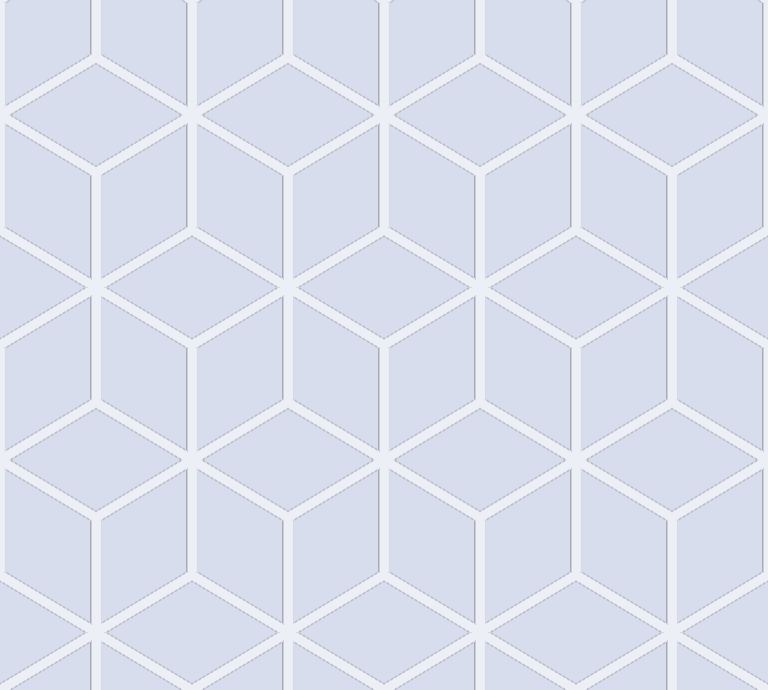
This pattern is drawn by a Shadertoy shader. Its source:

```glsl
const vec2 CANVAS = vec2(1.0, 460.0 / 512.0);  // tile size, width = 1
const vec2 REPEATS = vec2(4.0, 2.0);
const vec2 CELL = CANVAS / REPEATS;
const vec2 HALF_DIAGONAL = CELL / vec2(2.0, 6.0);
const float HALF_BAND = 0.0066;
const float HAIRLINE = 0.00195;
const float DASHES = 24.0;                     // per rhombus half width
const float LEFT_INK = 0.5;
const float RIGHT_INK = 0.04;
const vec2 DASH_INK = vec2(0.1, 0.42);         // gap, dash
const vec3 FACE_COLOR = vec3(0.846, 0.866, 0.930);
const vec3 BAND_COLOR = vec3(0.928, 0.939, 0.964);
const vec3 INK_COLOR = vec3(0.45, 0.45, 0.48);
const float TAU = 6.2831853;

// Signed distance to the edge lines of the nearest rhombus in a cell lattice.
float rhombusLattice(vec2 p, vec2 center) {
    p -= center * CELL;
    vec2 q = abs(p - CELL * round(p / CELL));
    vec2 normal = normalize(HALF_DIAGONAL.yx);
    return dot(q, normal) - HALF_DIAGONAL.x * normal.x;
}

void mainImage(out vec4 fragColor, in vec2 fragCoord) {
    vec2 p = fragCoord / iResolution.xy * CANVAS;
    float pixel = 1.0 / iResolution.x;

    // Cube tops are rhombi on two staggered lattices
    float top = min(rhombusLattice(p, vec2(0.5, 2.0 / 3.0)),
                    rhombusLattice(p, vec2(0.0, 1.0 / 6.0)));

    // Upright edges exist only outside the tops
    float side = p.x - HALF_DIAGONAL.x * round(p.x / HALF_DIAGONAL.x);
    bool upright = top > 0.0 && abs(side) < top;
    float edge = upright ? abs(side) : abs(top);

    // Pale bands between the faces
    float face = smoothstep(-pixel, pixel, (edge - HALF_BAND) * 1.5);
    vec3 color = mix(BAND_COLOR, FACE_COLOR, face);

    // Hairline: solid on uprights, finely dashed on slanted edges
    float dash = 0.5 + 0.5 * cos(TAU * DASHES * p.x / HALF_DIAGONAL.x);
    float ink = upright ? (side < 0.0 ? LEFT_INK : RIGHT_INK)
                        : mix(DASH_INK.x, DASH_INK.y, dash);
    float offset = abs(edge - HALF_BAND - 0.1 * HAIRLINE);
    float coverage = clamp((0.5 * HAIRLINE - offset) / pixel + 0.5, 0.0, 1.0);
    coverage *= min(1.0, HAIRLINE / pixel);
    color = mix(color, INK_COLOR, ink * coverage);

    fragColor = vec4(color, 1.0);
}
```
